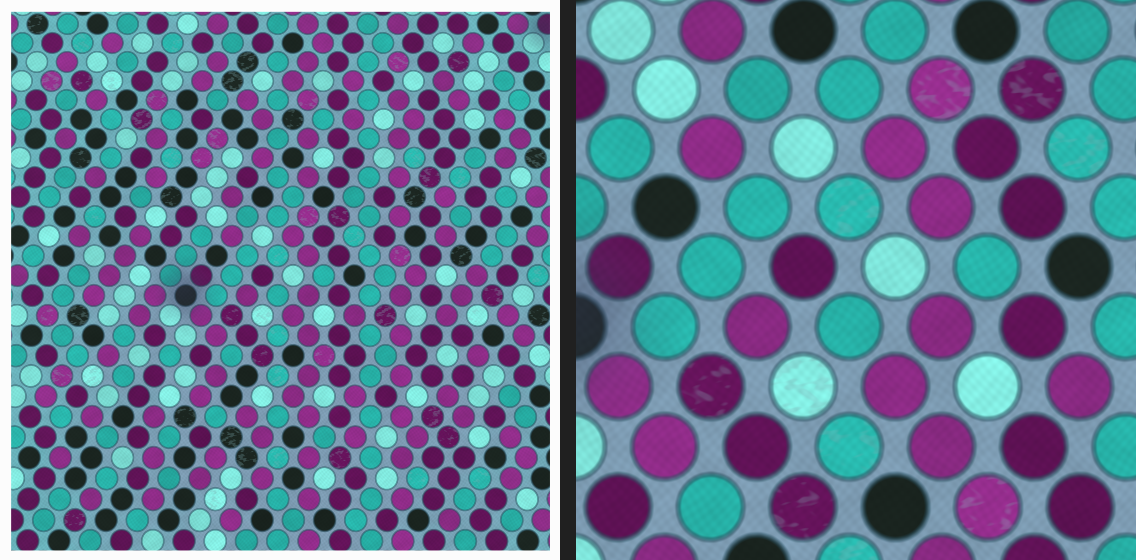
Left, the full canvas; right, a detail of the centre.
A three.js fragment shader for this pattern:

```glsl
// Worn fabric of staggered polka dots in teal, aqua, magenta, plum and black on blue-grey.
varying vec2 vUv;

float hash(vec2 p) {
  p = fract(p * vec2(0.1731, 0.2317));
  p += dot(p, p.yx + 19.19);
  return fract(p.x * p.y * 7.31);
}

// Layered sines, roughly -1 to 1
float mottle(vec2 p) {
  float broad = sin(p.x + 1.7 * sin(p.y * 1.3)) * sin(p.y * 1.1 + 1.3 * sin(p.x * 0.7));
  float fine = sin(p.x * 2.7 - p.y * 1.9 + 2.0 * sin(p.y * 2.3)) * sin(p.y * 3.1 + p.x);
  return 0.65 * broad + 0.35 * fine;
}

vec3 inkColour(float ink) {
  if (ink < 0.5) return vec3(0.15, 0.69, 0.65);
  if (ink < 1.5) return vec3(0.56, 0.17, 0.53);
  if (ink < 2.5) return vec3(0.38, 0.07, 0.34);
  if (ink < 3.5) return vec3(0.10, 0.14, 0.12);
  return vec3(0.50, 0.90, 0.86);
}

// Horizontal neighbours always differ; the rows recur every sixteen
float inkIndex(float column, float row) {
  float line = mod(row, 16.0);
  if (mod(row, 2.0) < 0.5 && column > -0.5 && column < 5.5) return mod(column, 3.0);
  float start = floor(5.0 * hash(vec2(line + 3.0, 41.0)));
  float skip = floor(2.0 * hash(vec2(column + 30.0, line + 7.0)));
  return mod(2.0 * column + start + skip + 60.0, 5.0);
}

void main() {
  vec2 p = vUv;
  float down = 1.0 - p.y;

  // Blue-grey ground with a teal wash toward the upper sides
  float blotch = mottle(p * 17.0);
  float reach = length((p - vec2(0.56, 0.36)) * vec2(1.1, 0.9));
  float wash = 0.75 * smoothstep(0.24, 0.72, reach + 0.09 * blotch);
  vec3 colour = mix(vec3(0.49, 0.61, 0.70), vec3(0.38, 0.74, 0.75), wash);

  // Slightly stretched lattice: 27 rows, about 17 dots in each
  float spacing = 0.0535 + 0.0024 * down;
  float rowPosition = (down - 0.043) * (29.75 - 1.64 * down);
  for (int i = 0; i < 2; i++) {
    float row = floor(rowPosition) + float(i);
    float x = (p.x - 0.496) / spacing + 0.5 * mod(row, 2.0);
    float column = floor(x + 0.5);
    float edge = length(vec2(x - column, (rowPosition - row) * 0.652)) - 0.352;

    // Ink with a shade of its own, faded in patches on a few dots
    float age = hash(vec2(column + 50.0, row + 11.0));
    vec3 ink = inkColour(inkIndex(column, row)) * (0.94 + 0.12 * age);
    float fade = step(0.86, age) * smoothstep(0.0, 0.6, mottle(p * 190.0));
    ink = mix(ink, vec3(0.50, 0.68, 0.70), 0.28 * fade + 0.04 * wash);

    // Thin dark rim around a soft-edged disc
    float rim = 1.0 - smoothstep(0.012, 0.045, abs(edge));
    colour = mix(colour, ink, 1.0 - smoothstep(-0.025, 0.025, edge));
    colour = mix(colour, vec3(0.16, 0.31, 0.37), 0.5 * rim);
  }

  // Smudges, cloth mottling and fine weave
  float smudge = exp(-600.0 * dot(p - vec2(0.33, 0.48), p - vec2(0.33, 0.48)));
  smudge += exp(-900.0 * dot(p - vec2(0.97, 0.95), p - vec2(0.97, 0.95)));
  colour = mix(colour, vec3(0.22, 0.23, 0.36), 0.4 * smudge);
  float weave = sin(p.x * 900.0 + 2.0 * sin(p.y * 130.0)) * sin(p.y * 840.0 + 2.0 * sin(p.x * 110.0));
  colour *= 1.0 + 0.03 * weave + 0.035 * mottle(p * 85.0);

  // White margin
  vec2 inset = min(p - vec2(0.020, 0.017), vec2(0.982, 0.979) - p);
  float cloth = smoothstep(-0.001, 0.001, min(inset.x, inset.y));
  gl_FragColor = vec4(mix(vec3(0.99), colour, cloth), 1.0);
}
```
